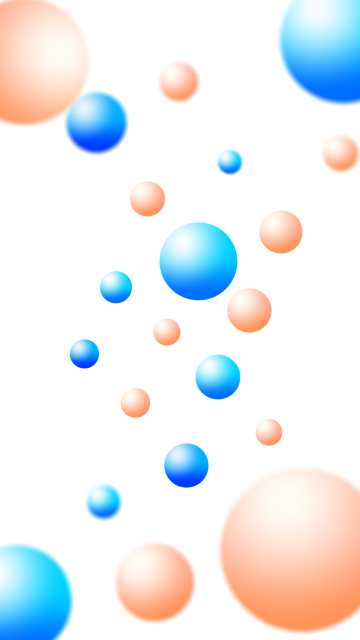
This background is drawn by a Shadertoy shader. Its source:

```glsl
// Glossy peach and blue spheres floating on white.
// A golden-ratio drift scatters the small ones down the canvas, one large soft
// sphere fills each corner, and blur grows away from the middle height.

const float TAU = 6.2831853;
const float GOLDEN = 0.618034;
const int DRIFT_COUNT = 17;

struct Paint { vec3 glow; vec3 side; vec3 base; float reach; };

const Paint PEACH = Paint(vec3(1.0, 0.99, 0.96), vec3(1.0, 0.62, 0.49), vec3(1.0, 0.57, 0.34), 1.65);
const Paint AZURE = Paint(vec3(0.98, 0.99, 1.0), vec3(0.0, 0.82, 1.0), vec3(0.0, 0.43, 1.0), 1.35);
const Paint COBALT = Paint(vec3(0.92, 0.95, 1.0), vec3(0.0, 0.68, 1.0), vec3(0.0, 0.22, 1.0), 1.2);

// Colour at q, where the sphere has radius 1; light is the glow centre.
vec3 shade(vec2 q, vec2 light, Paint paint) {
    float depth = 1.0 - smoothstep(-0.9, 0.25, q.y);
    float glow = 1.0 - smoothstep(0.0, paint.reach, length(q - light));
    vec3 body = mix(paint.side, paint.base, depth);
    return mix(body, paint.glow, glow);
}

// Lay one sphere over the backdrop; blur is half the width of its soft edge.
vec3 addSphere(vec3 backdrop, vec2 p, vec2 center, float radius, float blur, vec2 light, Paint paint) {
    vec2 q = (p - center) / radius;
    float edge = max(blur, 0.75 / iResolution.x);
    float cover = 1.0 - smoothstep(-edge, edge, length(p - center) - radius);
    return mix(backdrop, shade(q, light, paint), cover);
}

// Golden-ratio steps across, a gently waving descent from top to bottom.
vec2 driftCenter(float index, float top) {
    float t = (index - 1.0) / float(DRIFT_COUNT - 1);
    float x = 0.22 + 0.6 * fract(index * GOLDEN + 0.844);
    float y = 0.872 - 0.782 * t - 0.039 * sin(TAU * t);
    return vec2(x, y * top);
}

float driftRadius(int index) {
    if (index == 6 || index == DRIFT_COUNT) return 0.108;
    if (index == 2) return 0.083;
    return 0.047 + 0.015 * sin(2.0 * float(index) - 1.6);
}

// Pairs alternate between peach and blue.
Paint driftPaint(int index) {
    int phase = index % 4;
    if (phase < 2) return PEACH;
    if (phase == 2 && index != 6) return COBALT;
    return AZURE;
}

void mainImage(out vec4 fragColor, in vec2 fragCoord) {
    vec2 p = fragCoord / iResolution.x;
    float top = iResolution.y / iResolution.x;
    vec2 upperLeft = vec2(-0.42, 0.5);
    vec3 color = vec3(1.0);

    // Scattered spheres, sharp in the middle band
    for (int i = 1; i <= DRIFT_COUNT; i++) {
        vec2 center = driftCenter(float(i), top);
        float blur = 0.011 * smoothstep(0.23, 0.26, abs(center.y / top - 0.5));
        color = addSphere(color, p, center, driftRadius(i), blur, upperLeft, driftPaint(i));
    }

    // A soft stray near the right edge
    color = addSphere(color, p, vec2(0.947, 0.76 * top), 0.048, 0.011, upperLeft, PEACH);

    // Corner spheres, colours crossing on the diagonals
    for (int i = 0; i < 4; i++) {
        vec2 side = vec2(i % 2, i / 2);
        bool warm = side.x != side.y;
        vec2 inset = warm ? mix(vec2(0.16, 0.25), vec2(0.07, 0.17), side.y) : vec2(0.045, 0.11);
        vec2 center = mix(inset, vec2(1.0, top) - inset, side);
        float radius = mix(warm ? 0.227 : 0.153, 0.176, side.y);
        vec2 light = warm ? mix(vec2(-0.2, 0.6), vec2(0.55, 0.15), side.y) : upperLeft;
        Paint paint = AZURE;
        if (warm) paint = PEACH;
        color = addSphere(color, p, center, radius, 0.012, light, paint);
    }

    fragColor = vec4(color, 1.0);
}
```
